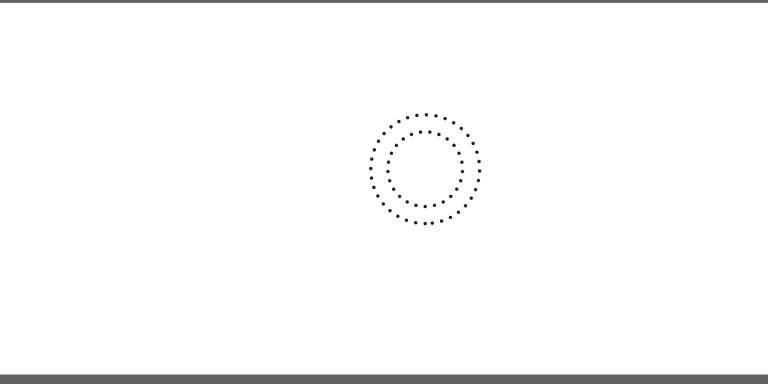
Reproduce this background procedurally as a Shadertoy shader.

```glsl
const float TAU = 6.2831853;

const vec3 PAPER_COLOR = vec3(1.0);
const vec3 BAR_COLOR = vec3(0.39, 0.375, 0.38);
const vec3 DOT_COLOR = vec3(0.14, 0.12, 0.125);

// Lengths are in canvas heights; x is measured from the middle.
const float TOP_BAR = 0.0075;
const float BOTTOM_BAR = 0.0248;
const vec2 RING_CENTER = vec2(0.1073, 0.5594);
const float DOT_RADIUS = 0.0044;

const float OUTER_RADIUS = 0.1417;
const float OUTER_COUNT = 36.0;
const float OUTER_STEP = 0.1758; // slightly over TAU / 36: the last gap is narrower
const float INNER_RADIUS = 0.0973;
const float INNER_COUNT = 25.0;
const float INNER_STEP = TAU / INNER_COUNT;

// Distance to a ring of dots laid clockwise from its lowest point.
float dotRing(vec2 p, float radius, float count, float stepAngle) {
    float angle = atan(-p.x, -p.y);
    float index = floor(mod(angle + 0.5 * stepAngle, TAU) / stepAngle);
    float dotAngle = min(index, count - 1.0) * stepAngle;
    vec2 dotCenter = -radius * vec2(sin(dotAngle), cos(dotAngle));
    return length(p - dotCenter) - DOT_RADIUS;
}

// Antialiased coverage of a signed distance, one pixel wide.
float coverage(float dist, float pixel) {
    return clamp(0.5 - dist / pixel, 0.0, 1.0);
}

void mainImage(out vec4 fragColor, in vec2 fragCoord) {
    float pixel = 1.0 / iResolution.y;
    vec2 p = vec2(fragCoord.x - 0.5 * iResolution.x, fragCoord.y) * pixel;

    // Bars along the top and bottom edges
    float bars = min(p.y - BOTTOM_BAR, 1.0 - TOP_BAR - p.y);
    vec3 color = mix(PAPER_COLOR, BAR_COLOR, coverage(bars, pixel));

    // Two concentric dotted rings
    vec2 q = p - RING_CENTER;
    float outer = dotRing(q, OUTER_RADIUS, OUTER_COUNT, OUTER_STEP);
    float inner = dotRing(q, INNER_RADIUS, INNER_COUNT, INNER_STEP);
    color = mix(color, DOT_COLOR, coverage(min(outer, inner), pixel));

    fragColor = vec4(color, 1.0);
}
```
